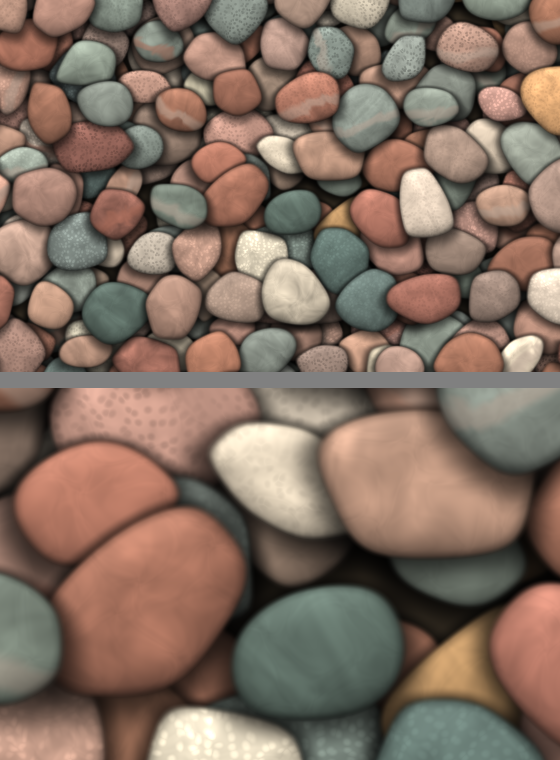
Top, the full canvas; bottom, a detail of the centre.
Write a Shadertoy shader that draws this texture.

```glsl
// A bed of worn beach pebbles under soft overhead daylight.
// Twelve passes of jittered grids are painted from bottom to top; every pebble
// is a rounded polygon with a domed normal, contact shadow, mottling and specks.

vec3 hash3(vec2 p) {
    vec3 q = fract(vec3(p.xyx) * vec3(0.1031, 0.1030, 0.0973));
    q += dot(q, q.yxz + 33.33);
    return fract((q.xxy + q.yzz) * q.zyx);
}

mat2 rotation(float a) {
    return mat2(cos(a), sin(a), -sin(a), cos(a));
}

// Cellular noise: distance to the nearest scattered point
float cellular(vec2 p) {
    vec2 cell = floor(p);
    float nearest = 1.0;
    for (int y = -1; y <= 1; y++)
    for (int x = -1; x <= 1; x++) {
        vec2 c = cell + vec2(x, y);
        nearest = min(nearest, length(c + hash3(c).xy - p));
    }
    return nearest;
}

// Layered, warped sines, roughly -1 to 1
float mottle(vec2 p) {
    float sum = 0.0, amp = 0.6;
    for (int i = 0; i < 4; i++) {
        p = rotation(0.9) * p * 1.6 + 0.8 * sin(p.yx * 1.2 + float(i));
        sum += amp * sin(p.x) * cos(p.y);
        amp *= 0.7;
    }
    return sum;
}

// Rounded polygon: xy is the outward gradient, z the radius (1 at the rim)
vec3 pebble(vec2 q, vec2 seed, float sharp) {
    vec2 grad = vec2(0.0);
    float sum = 0.0;
    for (int i = 0; i < 7; i++) {
        vec3 h = hash3(seed + float(i) * 7.3);
        float a = (float(i) + 0.65 * h.x) * 6.2832 / 7.0;
        vec2 n = vec2(cos(a), sin(a)) / (0.9 + 0.2 * h.y);
        float c = max(dot(q, n), 0.0);
        float w = pow(c, sharp - 1.0);
        sum += w * c;
        grad += n * w;
    }
    return vec3(grad, pow(sum + 1e-6, 1.0 / sharp));
}

vec3 stoneColor(float pick, vec3 tint) {
    vec3 c = vec3(0.72, 0.56, 0.49);                      // pink granite
    if (pick > 0.26) c = vec3(0.62, 0.42, 0.35);          // red brown
    if (pick > 0.45) c = vec3(0.64, 0.54, 0.48);          // mauve brown
    if (pick > 0.61) c = vec3(0.53, 0.56, 0.52);          // grey green
    if (pick > 0.76) c = vec3(0.40, 0.45, 0.43);          // slate
    if (pick > 0.86) c = vec3(0.84, 0.78, 0.69);          // cream
    if (pick > 0.97) c = vec3(0.80, 0.61, 0.42);          // ochre
    return c * (0.92 + 0.22 * tint.x) + 0.025 * (tint - 0.5);
}

// Surface colour; p is in the pebble's own rotated frame
vec3 surface(vec2 p, vec2 seed) {
    vec3 kind = hash3(seed + 51.7), tint = hash3(seed + 83.1);
    vec3 c = stoneColor(kind.x, tint);
    vec2 o = p + tint.xy * 9.0;
    float blotch = mottle(o * 20.0);
    c *= 1.0 + (0.05 + 0.13 * kind.y) * blotch;
    c *= 1.0 + 0.05 * mottle(o * 60.0);
    // Mineral grains, light or dark, on the coarser stones
    float grain = 1.0 - smoothstep(0.1, 0.5, cellular(o * 95.0 + 0.5 * blotch));
    float coarse = smoothstep(0.45, 1.0, tint.z) * (0.6 + 0.4 * blotch);
    c *= 1.0 + grain * coarse * (kind.z < 0.6 ? -0.24 : 0.22);
    // Rusty or pale band on a few stones
    float band = 1.0 - smoothstep(0.006, 0.022, abs(p.y + 0.015 * blotch + 0.02));
    vec3 bandColor = tint.y < 0.5 ? vec3(0.70, 0.44, 0.36) : vec3(0.74, 0.66, 0.60);
    return mix(c, bandColor, 0.5 * band * step(0.82, kind.y));
}

void mainImage(out vec4 fragColor, in vec2 fragCoord) {
    vec2 uv = fragCoord / iResolution.y;
    vec2 spacing = vec2(0.34, 0.27);
    vec3 light = normalize(vec3(-0.12, 0.68, 0.75));
    vec3 col = vec3(0.20, 0.17, 0.13);

    for (int pass = 0; pass < 12; pass++) {
        float layer = float(pass / 4);
        float row = float((pass / 2) % 2), column = float(pass % 2);
        vec2 shift = vec2(0.5 * column + 0.25 * row, 0.5 * row) + 0.17 * layer;
        vec2 grid = uv / spacing + shift;
        vec2 corner = floor(grid - 0.5);
        for (int k = 0; k < 4; k++) {
            // Place, size and turn one pebble
            vec2 cell = corner + vec2(k % 2, k / 2);
            vec2 seed = cell + float(pass) * 19.0 + 40.0;
            vec3 place = hash3(seed), form = hash3(seed + 27.3);
            vec2 p = (grid - cell - 0.5) * spacing - (place.xy - 0.5) * 0.07;
            float size = 0.068 + 0.036 * place.z;
            vec2 radii = size * vec2(1.0, 0.64 + 0.3 * form.x);
            float turn = (form.y - 0.5) * (form.z > 0.65 ? 3.1 : 1.4);
            vec2 local = p * rotation(turn);
            vec3 shape = pebble(local / radii, seed, 4.5 + 4.5 * form.z);
            vec2 outward = rotation(turn) * (shape.xy / radii);
            outward /= length(outward) + 1e-5;
            float dist = (shape.z - 1.0) * radii.y;

            // Contact shadow, longer below the stone
            float reach = 0.022 - 0.012 * outward.y;
            col *= mix(0.36, 1.0, smoothstep(-0.004, reach, dist));

            float cover = 1.0 - smoothstep(-0.004, 0.003, dist);
            if (cover > 0.0) {
                float f = min(shape.z, 1.0);
                vec3 normal = vec3(outward * pow(f, 2.4), 0.0);
                normal.z = sqrt(max(1.0 - dot(normal.xy, normal.xy), 0.0));
                float shade = 0.66 + 0.46 * dot(normal, light);
                shade *= mix(0.72, 1.0, 1.0 - smoothstep(0.86, 1.02, f));
                vec3 stone = surface(local, seed) * shade * (0.88 + 0.07 * layer);
                stone += 0.04 * pow(max(dot(normal, light), 0.0), 6.0);
                col = mix(col, stone, cover);
            }
        }
    }
    fragColor = vec4(clamp(col, 0.0, 1.0), 1.0);
}
```
